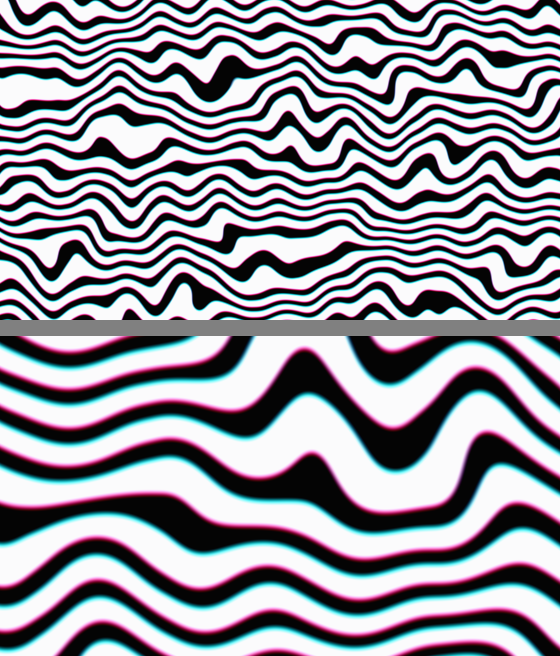
Top, the full canvas; bottom, a detail of the centre.
This pattern is drawn by a WebGL 1 fragment shader. Its source:

```glsl
precision highp float;
// Wavy black stripes on white with magenta upper and cyan lower colour fringes.

uniform vec2 u_resolution;

#define STRIPES 18.0            // stripes per canvas height
#define BLACK_SHARE 0.42        // black part of each stripe period
#define WAVE_CELL vec2(0.14, 0.20)
#define WAVE_HEIGHT 0.115
#define SWELL_CELL vec2(0.43, 0.45)
#define SWELL_HEIGHT 0.10
#define FRINGE 0.0015           // vertical shift of red and green
#define SOFTNESS 0.0034         // half width of an edge
#define INK vec3(0.015, 0.015, 0.015)
#define PAPER vec3(0.985, 0.985, 0.99)

// Random unit vector for a lattice point
vec2 randomDirection(vec2 cell) {
    float h = fract(sin(dot(cell, vec2(127.1, 311.7))) * 43758.5453);
    return vec2(cos(6.28318 * h), sin(6.28318 * h));
}

// Smooth gradient noise
float gradientNoise(vec2 p) {
    vec2 i = floor(p);
    vec2 f = p - i;
    vec2 w = f * f * f * (f * (f * 6.0 - 15.0) + 10.0);
    float a = dot(randomDirection(i), f);
    float b = dot(randomDirection(i + vec2(1.0, 0.0)), f - vec2(1.0, 0.0));
    float c = dot(randomDirection(i + vec2(0.0, 1.0)), f - vec2(0.0, 1.0));
    float d = dot(randomDirection(i + vec2(1.0, 1.0)), f - vec2(1.0, 1.0));
    return mix(mix(a, b, w.x), mix(c, d, w.x), w.y);
}

// Stripe phase: height displaced by short waves and a broad swell
float stripePhase(vec2 p) {
    vec2 sheared = p + vec2(0.1 * p.y, -0.06 * p.x);
    float waves = WAVE_HEIGHT * gradientNoise(sheared / WAVE_CELL + 17.3);
    float swell = SWELL_HEIGHT * gradientNoise(p / SWELL_CELL + 5.7);
    return STRIPES * (p.y + waves + swell);
}

// Signed distance to the black band, negative inside
float bandDistance(float phase, float slope) {
    return (abs(fract(phase) - 0.5) - 0.5 * BLACK_SHARE) / slope;
}

void main() {
    vec2 p = gl_FragCoord.xy / u_resolution.y;

    // Phase and its gradient turn phase offsets into canvas distances
    float e = 0.001;
    float phase = stripePhase(p);
    vec2 gradient = vec2(stripePhase(p + vec2(e, 0.0)) - phase,
                         stripePhase(p + vec2(0.0, e)) - phase) / e;
    float slope = max(length(gradient), 0.2 * STRIPES);

    // Each channel has its own vertical shift; blue is slightly thinner
    float shift = gradient.y * FRINGE;
    vec3 edge = vec3(bandDistance(phase + shift, slope),
                     bandDistance(phase - shift, slope),
                     bandDistance(phase - 0.55 * shift, slope) + 0.55 * FRINGE);

    float soft = max(SOFTNESS, 0.6 / u_resolution.y);
    vec3 light = smoothstep(-soft, soft, edge);
    gl_FragColor = vec4(mix(INK, PAPER, light), 1.0);
}
```
